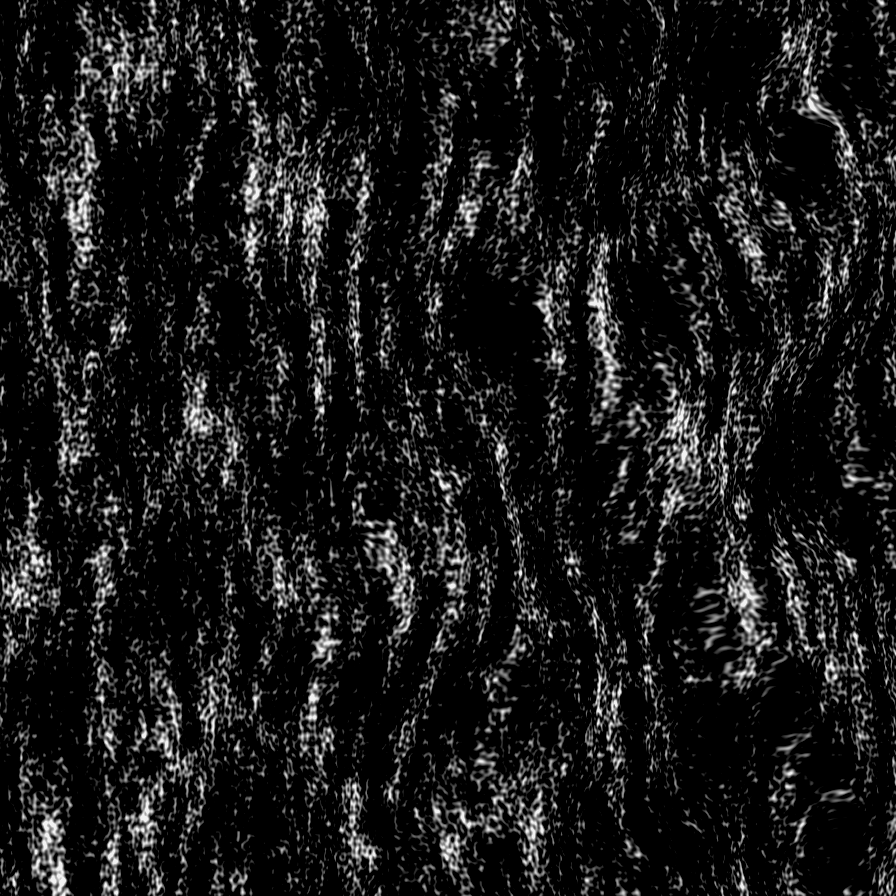
Write a WebGL 2 fragment shader that draws this texture.

```glsl
#version 300 es
precision highp float;
precision highp int;
// Weathered bark: pale grainy fibres split by long black vertical fissures.
// Layers of stretched gradient noise, from broad patches to fine grain, are
// summed along wavering fibres, then cut off so the dark part stays black.

uniform vec2 u_resolution;
out vec4 fragColor;

const float TAU = 6.2831853;
const float UNIT_SPREAD = 4.64;   // scales gradient noise to unit deviation
const float BLACK_POINT = 0.37;   // sums below this stay black
const float CONTRAST = 0.425;

uint hashCell(ivec2 cell, uint seed) {
    uint h = uint(cell.x) * 1597334677u ^ uint(cell.y) * 3812015801u;
    h ^= seed * 2654435769u;
    h = (h ^ (h >> 16)) * 2146121005u;
    h = (h ^ (h >> 15)) * 2221713035u;
    return h ^ (h >> 16);
}

float cornerSlope(ivec2 cell, vec2 offset, uint seed) {
    float angle = TAU * float(hashCell(cell, seed) >> 8) / 16777216.0;
    return dot(vec2(cos(angle), sin(angle)), offset);
}

// Gradient noise with mean 0 and standard deviation 1.
float gradientNoise(vec2 p, uint seed) {
    ivec2 cell = ivec2(floor(p));
    vec2 f = fract(p);
    vec2 blend = f * f * f * (f * (f * 6.0 - 15.0) + 10.0);
    float a = cornerSlope(cell, f, seed);
    float b = cornerSlope(cell + ivec2(1, 0), f - vec2(1, 0), seed);
    float c = cornerSlope(cell + ivec2(0, 1), f - vec2(0, 1), seed);
    float d = cornerSlope(cell + ivec2(1, 1), f - vec2(1, 1), seed);
    return UNIT_SPREAD * mix(mix(a, b, blend.x), mix(c, d, blend.x), blend.y);
}

// Bends the fibres sideways; the sway grows toward the right.
vec2 swayFibres(vec2 p, float leftSway, float rightSway) {
    float sway = mix(leftSway, rightSway, smoothstep(0.2, 0.8, p.x));
    float bend = gradientNoise(p * vec2(6.0, 4.0), 1u);
    float ripple = gradientNoise(p * vec2(19.0, 12.0), 2u);
    return p + vec2(sway * (bend + 0.22 * ripple), 0.0);
}

// Sum of the layers, close to a unit normal distribution.
float fibreSum(vec2 p) {
    float patches = gradientNoise(p * vec2(8.0, 5.0), 3u);
    float strands = gradientNoise(p * vec2(38.0, 7.0), 4u);
    float streaks = gradientNoise(p * vec2(92.0, 31.0), 5u);
    float grain = gradientNoise(p * vec2(217.0, 143.0), 6u);
    return 0.30 * patches + 0.55 * strands + 0.45 * streaks + 0.63 * grain;
}

// Sparse solid chips, taller than wide.
float flakes(vec2 p) {
    return smoothstep(1.9, 2.4, gradientNoise(p * vec2(67.0, 29.0), 7u));
}

void main() {
    vec2 uv = gl_FragCoord.xy / min(u_resolution.x, u_resolution.y);
    vec2 fibre = swayFibres(uv, 0.006, 0.015);

    float height = fibreSum(fibre) + 0.9 * flakes(fibre);
    float tone = clamp(CONTRAST * (height - BLACK_POINT), 0.0, 0.95);

    fragColor = vec4(vec3(tone), 1.0);
}
```
